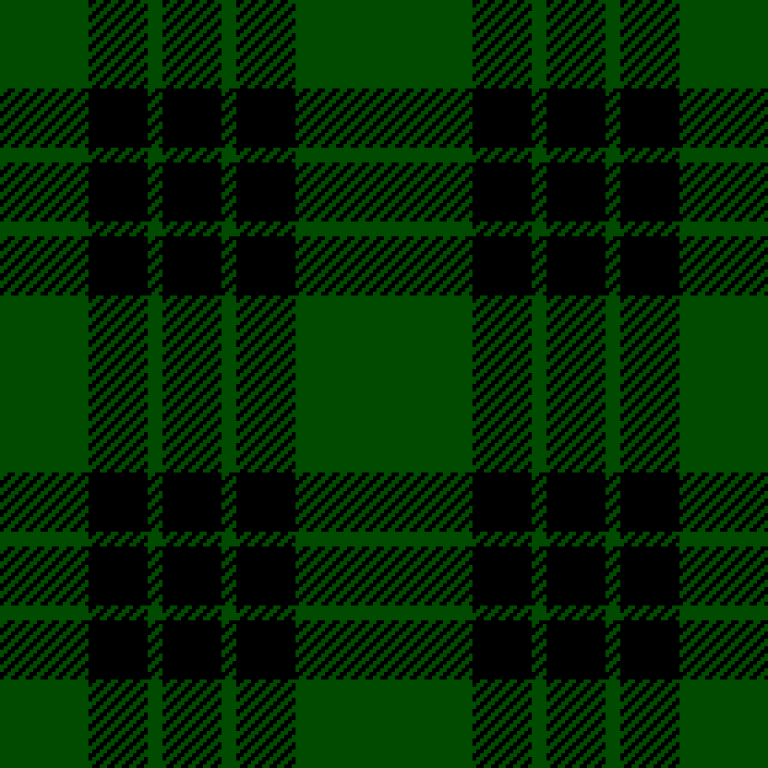
Give the GLSL for this pattern, as a WebGL 1 fragment shader.

```glsl
precision highp float;

uniform vec2 u_resolution;

const float SETTS = 2.0;          // whole repeats across and down
const float UNITS = 26.0;         // stripe units in one sett
const float THREADS = 4.0;        // threads in one unit
const float MARGIN = 6.0;         // green units on each side of the bars
const float BAR = 4.0;            // width of a black bar
const float BAR_PITCH = 5.0;      // bar plus thin green line
const int SAMPLES = 4;            // antialiasing grid per axis

const vec3 GREEN = vec3(0.0, 0.295, 0.0);
const vec3 BLACK = vec3(0.0);

// 1 where the thread is green, 0 where it belongs to one of the three bars
float greenThread(float thread) {
  float unit = mod(floor(thread / THREADS), UNITS);
  float inBars = step(MARGIN, unit) * (1.0 - step(UNITS - MARGIN, unit));
  float inBar = 1.0 - step(BAR, mod(unit - MARGIN, BAR_PITCH));
  return 1.0 - inBars * inBar;
}

// 2/2 twill: 1 where the vertical thread lies on top
float warpOnTop(vec2 thread) {
  return 1.0 - step(2.0, mod(thread.x - thread.y + 3.0, 4.0));
}

float weave(vec2 uv) {
  vec2 thread = floor(uv * SETTS * UNITS * THREADS);
  return mix(greenThread(thread.y), greenThread(thread.x), warpOnTop(thread));
}

// Average the weave over the footprint of one pixel
float smoothWeave(vec2 pixel, vec2 resolution) {
  float sum = 0.0;
  for (int j = 0; j < SAMPLES; j++) {
    for (int i = 0; i < SAMPLES; i++) {
      vec2 offset = (vec2(float(i), float(j)) + 0.5) / float(SAMPLES) - 0.5;
      sum += weave((pixel + offset) / resolution);
    }
  }
  return sum / float(SAMPLES * SAMPLES);
}

void main() {
  float green = smoothWeave(gl_FragCoord.xy, u_resolution);
  gl_FragColor = vec4(mix(BLACK, GREEN, green), 1.0);
}
```
